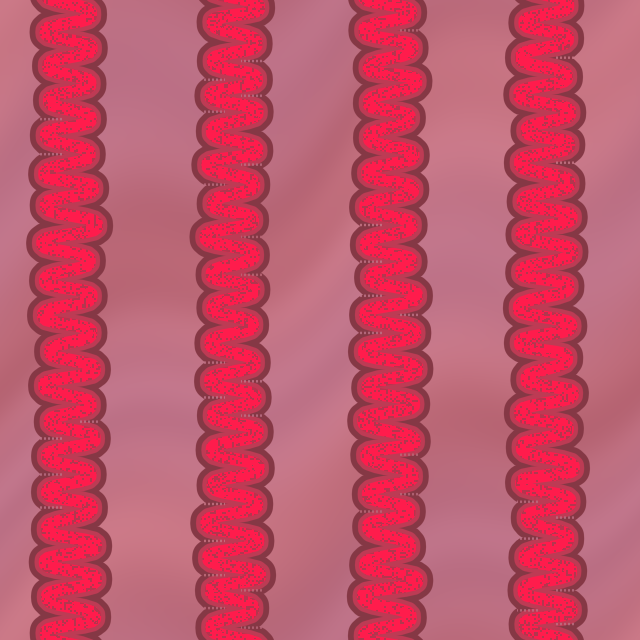
Reproduce this pattern procedurally as a WebGL 2 fragment shader.

```glsl
#version 300 es
precision highp float;
// Four upright ruffled ribbons on a softly clouded rose ground.
// Each ribbon is a jittered snake curve; bands of distance to that curve
// give the red thread, its inner border and the dark scalloped outline.

#define COLUMNS 4.0
#define TURNS 36.0          // left and right turns per column, must be even
#define COLUMN_POS 0.437    // ribbon centre within its column
#define AMPLITUDE 0.0365
#define THREAD_R 0.0098     // distances from the curve where bands end
#define BORDER_R 0.0165
#define OUTLINE_R 0.0255
#define JITTER_X 0.0065
#define JITTER_Y 0.30       // in turn spacings
#define SPECK_GRID 320.0
#define SPECK_AMOUNT 0.30
#define CLOUD_AMOUNT 0.045

uniform vec2 u_resolution;
out vec4 fragColor;

const float TAU = 6.28318;
const vec3 GROUND = vec3(0.75, 0.44, 0.51);
const vec3 BORDER = vec3(0.74, 0.23, 0.33);
const vec3 THREAD = vec3(1.00, 0.11, 0.30);
const vec3 OUTLINE = vec3(0.52, 0.22, 0.27);

float hash(vec2 p) {
    vec3 q = fract(p.xyx * vec3(0.1031, 0.1030, 0.0973));
    q += dot(q, q.yzx + 33.33);
    return fract((q.x + q.y) * q.z);
}

// Turning point k of a ribbon, alternating sides; the jitter wraps.
vec2 turnPoint(float k, float column) {
    vec2 id = vec2(mod(k, TURNS), column * 17.0 + 3.0);
    float side = mod(k, 2.0) * 2.0 - 1.0;
    float x = side * AMPLITUDE + (hash(id) - 0.5) * 2.0 * JITTER_X;
    return vec2(x, (k + (hash(id + 71.0) - 0.5) * JITTER_Y) / TURNS);
}

float segmentDistance(vec2 p, vec2 a, vec2 b) {
    vec2 ab = b - a;
    return length(p - a - ab * clamp(dot(p - a, ab) / dot(ab, ab), 0.0, 1.0));
}

// Rounded S-shaped arm joining two turning points.
float armDistance(vec2 p, vec2 a, vec2 b) {
    float d = 1.0;
    vec2 last = a;
    for (int i = 1; i <= 8; i++) {
        float t = float(i) / 8.0;
        float c = -cos(t * TAU * 0.5);
        float bend = 0.5 + 0.5 * c * (1.5 - 0.5 * c * c);
        vec2 next = vec2(mix(a.x, b.x, bend), mix(a.y, b.y, t));
        d = min(d, segmentDistance(p, last, next));
        last = next;
    }
    return d;
}

// Small round flecks, present in a random share of the grid cells.
float flecks(vec2 uv, float amount) {
    vec2 g = uv * SPECK_GRID;
    float present = step(1.0 - amount, hash(mod(floor(g), SPECK_GRID)));
    return present * (1.0 - smoothstep(0.3, 0.75, length(fract(g) - 0.5)));
}

// Diagonal drifts from layered sines with whole frequencies.
vec3 cloudedGround(vec2 uv) {
    vec2 w = uv + 0.06 * sin(TAU * uv.yx * vec2(1.0, 2.0) + vec2(1.0, 2.6));
    float broad = sin(TAU * dot(w, vec2(1.0, -1.0)) + 1.2);
    float streak = sin(TAU * dot(w, vec2(2.0, -3.0)) + 0.7);
    float fine = sin(TAU * dot(w, vec2(3.0, -7.0)) + 2.0 * broad);
    float light = 0.45 * broad + 0.35 * streak + 0.2 * fine;
    float warm = sin(TAU * dot(w, vec2(-1.0, 2.0)) + 2.0);
    return GROUND + CLOUD_AMOUNT * light + vec3(0.006, -0.008, -0.022) * warm;
}

void main() {
    vec2 uv = gl_FragCoord.xy / u_resolution;
    float aa = 0.7 / min(u_resolution.x, u_resolution.y);

    // Local ribbon coordinates, with a shifted start for each column.
    float column = floor(uv.x * COLUMNS);
    float centre = (column + COLUMN_POS) / COLUMNS;
    centre += 0.005 * sin(column * TAU / COLUMNS);
    vec2 p = vec2(uv.x - centre, uv.y + hash(vec2(column, 9.0)));

    // Nearest arm, and open folds that let the ground show through.
    float d = 1.0;
    float gap = 0.0;
    float row = floor(p.y * TURNS);
    for (float i = -2.0; i <= 2.0; i++) {
        float k = row + i;
        vec2 a = turnPoint(k, column);
        d = min(d, armDistance(p, a, turnPoint(k + 1.0, column)));
        float open = step(0.68, hash(vec2(mod(k, TURNS), column + 40.0)));
        float reach = -p.x * sign(a.x);
        float inFold = step(0.012, reach) * step(reach, 0.046);
        float line = 1.0 - smoothstep(0.0008, 0.0008 + 2.0 * aa, abs(p.y - a.y));
        gap = max(gap, open * inFold * line);
    }
    gap *= smoothstep(-0.2, 0.4, sin(uv.x * TAU * 160.0));

    // Bands from the outside in, then flecks along the thread.
    vec3 ground = cloudedGround(uv);
    vec3 color = mix(ground, OUTLINE, 1.0 - smoothstep(-aa, aa, d - OUTLINE_R));
    color = mix(color, BORDER, 1.0 - smoothstep(-aa, aa, d - BORDER_R));
    color = mix(color, ground, 0.8 * gap);
    float thread = 1.0 - smoothstep(-aa, aa, d - THREAD_R);
    color = mix(color, THREAD, thread);
    float edgeWear = mix(0.5, 1.0, smoothstep(0.2, 0.7, d / THREAD_R));
    float fleck = flecks(uv, SPECK_AMOUNT * edgeWear);
    color = mix(color, BORDER * 0.93, thread * fleck);
    fragColor = vec4(color, 1.0);
}
```
